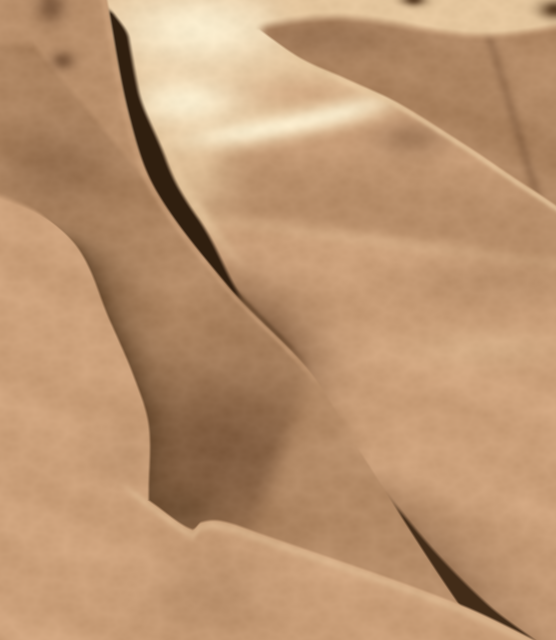
Reproduce this texture procedurally as a WebGL 2 fragment shader.

```glsl
#version 300 es
precision highp float;
uniform vec2 u_resolution;
out vec4 outColor;

const vec3 CREAM = vec3(.98, .93, .81);
const vec3 LIGHT = vec3(.90, .78, .62);
const vec3 SAND = vec3(.80, .63, .48);
const vec3 CLAY = vec3(.68, .52, .38);
const vec3 SHADE = vec3(.49, .35, .24);
const vec3 UMBER = vec3(.36, .25, .15);
const vec3 CREVICE = vec3(.19, .12, .06);
const float ASPECT = .867, SOFTNESS = .003, GRAIN = .035;

// Edge knots: (parameter, position), parameter ascending
const vec2 CLEFT[8] = vec2[](vec2(0, .765), vec2(.056, .716), vec2(.297, .56), vec2(.421, .482),
  vec2(.551, .358), vec2(.70, .245), vec2(.818, .202), vec2(1, .167));
const vec2 LEFT[8] = vec2[](vec2(.232, .232), vec2(.336, .232), vec2(.414, .208), vec2(.505, .169),
  vec2(.609, .124), vec2(.664, .065), vec2(.694, 0), vec2(.72, -.08));
const vec2 FRONT[8] = vec2[](vec2(.189, .251), vec2(.241, .212), vec2(.299, .173), vec2(.314, .184),
  vec2(.345, .186), vec2(.404, .167), vec2(.716, .056), vec2(.866, -.016));
const vec2 SHELF[8] = vec2[](vec2(.404, .954), vec2(.469, .909), vec2(.54, .877), vec2(.625, .837),
  vec2(.729, .772), vec2(.80, .724), vec2(.865, .681), vec2(.90, .655));

// Cubic through uneven knots
float curve(vec2 k[8], float t) {
  float v = k[0].y;
  for (int i = 0; i < 7; i++) {
    vec2 a = k[i], b = k[i + 1];
    if (t < a.x) break;
    vec2 m = b - k[max(i - 1, 0)], n = k[min(i + 2, 7)] - a;
    float h = b.x - a.x, u = clamp((t - a.x) / h, 0., 1.), w = 1. - u;
    v = a.y * w * w * (1. + 2. * u) + b.y * u * u * (3. - 2. * u) + h * u * w * (w * m.y / m.x - u * n.y / n.x);
  }
  return v;
}
// Distance to the nearest cell point
float cells(vec2 p) {
  float d = 2.;
  for (int i = 0; i < 9; i++) {
    vec2 o = floor(p) + vec2(i % 3 - 1, i / 3 - 1);
    vec2 h = fract(sin(o * mat2(127.1, 311.7, 269.5, 183.3)) * 4375.5);
    d = min(d, length(o + h - p));
  }
  return d;
}
// Gaussian spot: center, radii
float blob(vec2 p, vec4 s) {
  vec2 q = (p - s.xy) / s.zw;
  return exp(-dot(q, q));
}
float band(float d, float w) { return exp(-d * d / (w * w)); }
float rise(float a, float b, float t) { return smoothstep(a, b, t); }
float fall(float a, float b, float t) { return 1. - smoothstep(a, b, t); }
float inside(float d) {
  float w = max(SOFTNESS, .7 / u_resolution.y);
  return smoothstep(-w, w, d);
}
void tint(inout vec3 c, vec3 tone, float k) { c = mix(c, tone, clamp(k, 0., 1.)); }

void main() {
  vec2 p = gl_FragCoord.xy / u_resolution * vec2(ASPECT, 1);
  float x = p.x, y = p.y;
  float cleft = x - curve(CLEFT, y), left = curve(LEFT, y) - x;
  float front = curve(FRONT, x) - y, low = y - curve(SHELF, x);
  float top = .956 + .015 * sin(13.4 * (x - .403)) - y;
  float waves = sin(38. * y + 9. * x + 2. * sin(7. * x)) + .6 * sin(71. * y + 23. * x);
  float grain = cells(p * vec2(22, 30)) + .5 * cells(p * vec2(60, 75)) - .7;
  float beside = exp(-max(cleft, 0.) / .07);

  // Right slab: broad folds and shade beside the cleft
  vec3 right = SAND + .012 * waves;
  float fold = y - .655 + .13 * (x - .34);
  tint(right, CLAY, .65 * rise(-.01, .03, fold) * fall(.06, .19, fold));
  tint(right, LIGHT, .2 * band(fold, .012));
  tint(right, CLAY, .6 * blob(p, vec4(.78, .56, .16, .045)));
  tint(right, LIGHT, .3 * blob(p, vec4(.76, .455, .12, .03)));
  tint(right, SHADE, .9 * beside * blob(p, vec4(.43, .49, .12, .11)));
  tint(right, SHADE, .8 * beside * fall(.10, .31, y));
  tint(right, SHADE, .5 * blob(p, vec4(.64, .785, .06, .03)));

  // Sunlit hollow, its curved streak and the lit lip
  float s = x - .31, streak = y - .768 - .13 * s - .25 * s * s;
  tint(right, LIGHT, .85 * rise(-.03, .02, streak) * fall(.58, .68, x));
  tint(right, LIGHT, .8 * blob(p, vec4(.30, .74, .06, .08)));
  tint(right, LIGHT, .7 * band(cleft - .045, .014) * rise(.56, .68, y));
  tint(right, SAND, .7 * blob(p, vec4(.47, .855, .10, .025)));
  float glow = blob(p, vec4(.29, .84, .08, .035)) + blob(p, vec4(.31, .955, .13, .06));
  glow += .9 * band(streak - .014, .018) * rise(.22, .40, x) * fall(.52, .65, x);
  tint(right, CREAM, glow);

  // Shaded shelf with a bright rim
  tint(right, LIGHT, .7 * band(low + .005, .006) * rise(.41, .48, x));
  tint(right, LIGHT, fall(-.012, .008, top) * rise(.40, .48, x));
  vec3 shelf = CLAY + .015 * waves;
  tint(shelf, SHADE, .4 * blob(p, vec4(.50, .94, .12, .03)) + .45 * band(x - .80 + .3 * (y - .82), .009));
  tint(shelf, SAND, .3 * blob(p, vec4(.84, .90, .05, .06)));
  right = mix(right, shelf, inside(low) * rise(-.012, .008, top) * rise(.395, .42, x));
  tint(right, UMBER, blob(p, vec4(.645, 1, .018, .009)) + blob(p, vec4(.867, .985, .025, .014)));

  // Middle slab: dark facet, side shadow and back ridge
  vec3 middle = CLAY + .015 * waves;
  float facet = fall(-.025, .025, x - .41 - .36 * (y - .21));
  tint(middle, SAND, .3 * blob(p, vec4(.28, .53, .06, .10)) + .25 * rise(.42, .52, x));
  tint(middle, SHADE, .9 * facet * blob(p, vec4(.35, .29, .16, .13)));
  tint(middle, SHADE, .4 * blob(p, vec4(.09, .74, .09, .07)));
  tint(middle, UMBER, .8 * exp(-max(-left, 0.) / .03) * fall(.58, .68, y));
  tint(middle, UMBER, .55 * blob(p, vec4(.28, .20, .06, .04)));
  tint(middle, mix(CLAY, SAND, .4), rise(-.008, .012, y - min(.928, .99 - 1.2 * x)));
  tint(middle, SHADE, blob(p, vec4(.08, .99, .022, .025)) + blob(p, vec4(.098, .905, .018, .014)));
  tint(middle, SAND, .6 * band(cleft + .005, .006) * rise(.40, .46, y));

  // Cleft: open gaps and a thin seam between them
  float join = rise(.34, .39, y) + fall(.27, .31, y);
  vec3 color = mix(middle, right, mix(rise(-.03, .03, cleft), inside(cleft), min(join, 1.)));
  float gap = (.024 + .014 * fall(.75, .86, y)) * fall(.94, 1., y) * rise(.50, .66, y);
  gap += .07 * pow(clamp(1. - y / .28, 0., 1.), 2.);
  float dark = inside(cleft) * fall(-.006, .004, cleft - gap) * rise(.001, .008, gap);
  tint(color, UMBER, .6 * band(cleft - .004, .006) * rise(.41, .50, y) * fall(.54, .60, y));
  tint(color, mix(UMBER, CREVICE, y < .4 ? .6 : 1.), dark);

  // Near slabs
  vec3 near = SAND + .012 * waves;
  tint(near, CLAY, .6 * blob(p, vec4(.33, .07, .10, .07)) + .4 * blob(p, vec4(.19, .29, .05, .05)));
  tint(near, LIGHT, .4 * band(front - .008, .008) * rise(.18, .22, x));
  float soft = mix(SOFTNESS, .025, rise(.65, .71, y));
  color = mix(color, near, max(smoothstep(-soft, soft, left), inside(front)));
  outColor = vec4(clamp(color + GRAIN * grain * (1. - dark), 0., 1.), 1);
}
```
